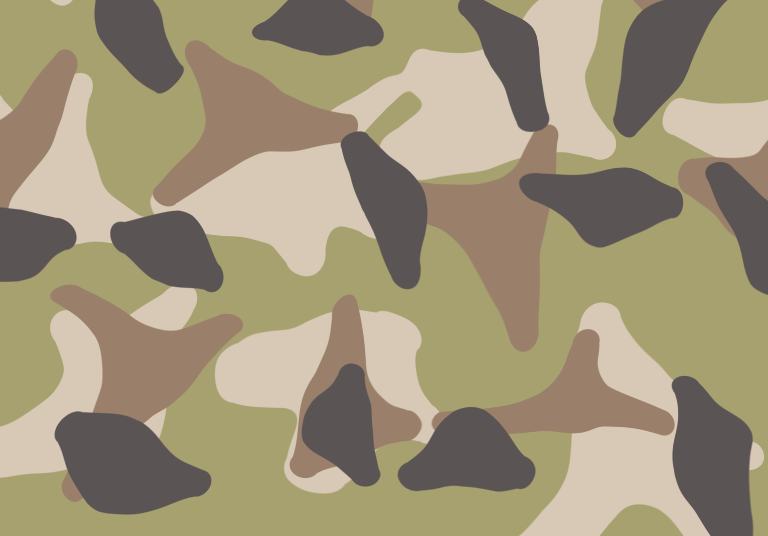
This pattern is drawn by a Shadertoy shader. Its source:

```glsl
// Woodland camouflage: flat beige, brown and charcoal blobs layered on olive green.

const vec3 OLIVE    = vec3(0.655, 0.632, 0.438);
const vec3 BEIGE    = vec3(0.843, 0.788, 0.714);
const vec3 BROWN    = vec3(0.602, 0.502, 0.416);
const vec3 CHARCOAL = vec3(0.357, 0.331, 0.329);

// Blob size in canvas heights: cell spacing, arm reach, core radius, tip radius
const vec4 BEIGE_SIZE    = vec4(0.50, 0.200, 0.098, 0.038);
const vec4 BROWN_SIZE    = vec4(0.46, 0.165, 0.060, 0.028);
const vec4 CHARCOAL_SIZE = vec4(0.38, 0.130, 0.060, 0.027);

// Blob layout: number of arms, mean direction, spread of directions
const vec3 BEIGE_ARMS    = vec3(4.0, -0.5, 3.0);
const vec3 BROWN_ARMS    = vec3(3.0, -0.4, 3.0);
const vec3 CHARCOAL_ARMS = vec3(2.0, -0.6, 2.2);

const float JITTER = 0.40;      // blob displacement, in cells
const float BEND   = 1.1;       // random change of arm direction
const float FILLET = 0.035;     // rounding where arms meet
const vec2  BROAD_WARP = vec2(5.0, 0.075);   // frequency, amplitude
const vec2  FINE_WARP  = vec2(11.0, 0.018);
const float TAU = 6.2831853;

float hash(vec2 p) {
    return fract(sin(dot(p, vec2(127.1, 311.7))) * 43758.5453);
}

float noise(vec2 p) {
    vec2 i = floor(p), f = fract(p);
    f = f * f * f * (f * (f * 6.0 - 15.0) + 10.0);
    return mix(mix(hash(i), hash(i + vec2(1, 0)), f.x),
               mix(hash(i + vec2(0, 1)), hash(i + vec2(1, 1)), f.x), f.y);
}

// Centred vector noise, scaled by the warp amplitude
vec2 warp(vec2 p, vec2 setting) {
    p *= setting.x;
    return setting.y * (vec2(noise(p), noise(p + 37.4)) - 0.5);
}

float smoothMin(float a, float b, float k) {
    float h = max(k - abs(a - b), 0.0) / k;
    return min(a, b) - 0.25 * h * h * k;
}

// Distance to an arm that tapers from the origin to its tip
float taperedArm(vec2 p, vec2 tip, float coreRadius, float tipRadius) {
    float t = clamp(dot(p, tip) / dot(tip, tip), 0.0, 1.0);
    return length(p - tip * t) - mix(coreRadius, tipRadius, t);
}

// Several arms with uneven lengths growing from one core
float blob(vec2 p, vec2 id, vec4 size, vec3 arms) {
    float d = 1.0;
    float turn = arms.y + arms.z * (hash(id + 3.7) - 0.5);
    for (float k = 0.0; k < arms.x; k++) {
        vec2 key = id + vec2(7.3, 2.9) * (k + 1.0);
        float angle = turn + TAU * k / arms.x + BEND * (hash(key) - 0.5);
        float reach = size.y * mix(0.6, 1.4, hash(key + 5.1));
        vec2 tip = reach * vec2(cos(angle), sin(angle));
        d = smoothMin(d, taperedArm(p, tip, size.z, size.w), FILLET);
    }
    return d;
}

// Distance to a field of blobs on a staggered, jittered grid
float blobField(vec2 p, vec4 size, vec3 arms, float seed) {
    p += warp(p + seed, BROAD_WARP) + warp(p - seed, FINE_WARP);
    float d = 1.0;
    for (float j = -1.0; j <= 1.0; j++) {
        float row = floor(p.y / size.x) + j;
        float shift = 0.5 * mod(row, 2.0);
        for (float i = -1.0; i <= 1.0; i++) {
            vec2 cell = vec2(floor(p.x / size.x - shift) + i, row);
            vec2 id = cell + seed;
            vec2 offset = JITTER * (vec2(hash(id), hash(id + 11.3)) - 0.5);
            vec2 centre = size.x * (cell + vec2(shift, 0.0) + 0.5 + offset);
            d = smoothMin(d, blob(p - centre, id, size, arms), FILLET);
        }
    }
    return d;
}

void mainImage(out vec4 fragColor, in vec2 fragCoord) {
    vec2 p = fragCoord / iResolution.y;
    float edge = 0.8 / iResolution.y;

    float beige    = blobField(p, BEIGE_SIZE, BEIGE_ARMS, 13.7);
    float brown    = blobField(p, BROWN_SIZE, BROWN_ARMS, 41.2);
    float charcoal = blobField(p, CHARCOAL_SIZE, CHARCOAL_ARMS, 78.5);

    // Paint from the bottom layer upwards
    vec3 color = OLIVE;
    color = mix(color, BEIGE, smoothstep(edge, -edge, beige));
    color = mix(color, BROWN, smoothstep(edge, -edge, brown));
    color = mix(color, CHARCOAL, smoothstep(edge, -edge, charcoal));
    fragColor = vec4(color, 1.0);
}
```
